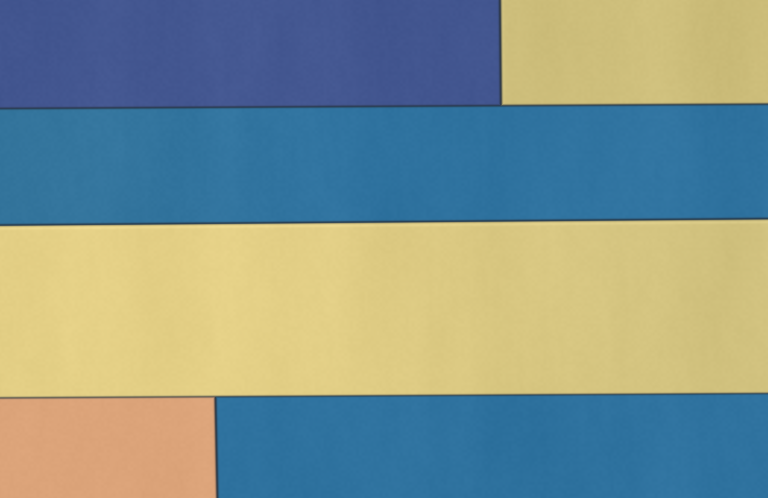
This background is drawn by a Shadertoy shader. Its source:

```glsl
const vec3 VIOLET = vec3(0.262, 0.338, 0.565);
const vec3 BLUE = vec3(0.185, 0.450, 0.625);
const vec3 YELLOW = vec3(0.895, 0.815, 0.525);
const vec3 OLIVE = vec3(0.805, 0.745, 0.482);
const vec3 PEACH = vec3(0.865, 0.645, 0.480);
const vec3 SEAM = vec3(0.15, 0.19, 0.24);

float hash(vec2 p) {
    return fract(sin(dot(p, vec2(127.1, 311.7))) * 43758.5453);
}

float noise(vec2 p) {
    vec2 cell = floor(p);
    vec2 f = fract(p);
    f = f * f * (3.0 - 2.0 * f);
    float low = mix(hash(cell), hash(cell + vec2(1.0, 0.0)), f.x);
    float high = mix(hash(cell + vec2(0.0, 1.0)), hash(cell + 1.0), f.x);
    return mix(low, high, f.y);
}

// Layered noise stretched into upright brush streaks, centred on zero
float streaks(vec2 p) {
    float sum = 0.0;
    float weight = 0.5;
    vec2 scale = vec2(9.0, 2.0);
    for (int i = 0; i < 4; i++) {
        sum += weight * (noise(p * scale + float(i) * 17.3) - 0.5);
        scale *= vec2(2.1, 2.6);
        weight *= 0.55;
    }
    return sum;
}

// Smooth step across an edge: 0 on the negative side, 1 on the positive
float side(float d, float pixel) {
    return smoothstep(-0.75 * pixel, 0.75 * pixel, d);
}

// Soft line around d = 0
float seam(float d, float halfWidth, float pixel) {
    float w = halfWidth + 0.5 * pixel;
    return exp(-d * d / (w * w));
}

void mainImage(out vec4 fragColor, in vec2 fragCoord) {
    vec2 uv = fragCoord / iResolution.xy;
    float aspect = iResolution.x / iResolution.y;
    float pixel = 1.0 / iResolution.y;
    vec2 p = vec2(uv.x * aspect, uv.y);

    // Signed distances to the slightly tilted edges, in canvas heights
    float topEdge = uv.y - mix(0.782, 0.791, uv.x);
    float middleEdge = uv.y - mix(0.547, 0.560, uv.x);
    float lowerEdge = uv.y - mix(0.201, 0.210, uv.x);
    float violetEdge = (uv.x - mix(0.657, 0.651, uv.y)) * aspect;
    float peachEdge = (uv.x - mix(0.2830, 0.2805, uv.y / 0.2)) * aspect;

    float aboveTop = side(topEdge, pixel);
    float aboveMiddle = side(middleEdge, pixel);
    float aboveLower = side(lowerEdge, pixel);

    // Painted bands
    vec3 yellow = mix(YELLOW, OLIVE + 0.012, smoothstep(0.2, 1.05, uv.x));
    vec3 blue = BLUE + vec3(0.018, 0.008, -0.012) * (1.0 - smoothstep(0.0, 0.5, uv.x));
    vec3 topRow = mix(VIOLET, OLIVE, side(violetEdge, pixel));
    vec3 bottomRow = mix(PEACH, BLUE, side(peachEdge, pixel));
    vec3 color = mix(bottomRow, yellow, aboveLower);
    color = mix(color, blue, aboveMiddle);
    color = mix(color, topRow, aboveTop);

    // Brush streaks and fine canvas weave
    float weave = noise(p * 170.0) - 0.5;
    color += 0.045 * streaks(p) + 0.012 * weave;

    // Pale rims where the lighter paint meets a seam
    float rim = seam(middleEdge + 0.006, 0.002, pixel);
    rim += 0.6 * seam(violetEdge - 0.006, 0.002, pixel) * aboveTop;
    color += 0.035 * rim;

    // Dark seams between the bands
    float dark = 0.70 * seam(topEdge, 0.0016, pixel);
    dark = max(dark, 0.75 * seam(middleEdge - 0.001, 0.0016, pixel));
    dark = max(dark, 0.60 * seam(lowerEdge, 0.0014, pixel));
    dark = max(dark, 0.85 * seam(violetEdge, 0.0020, pixel) * aboveTop);
    dark = max(dark, 0.85 * seam(peachEdge, 0.0020, pixel) * (1.0 - aboveLower));
    color = mix(color, SEAM, dark);

    fragColor = vec4(clamp(color, 0.0, 1.0), 1.0);
}
```
